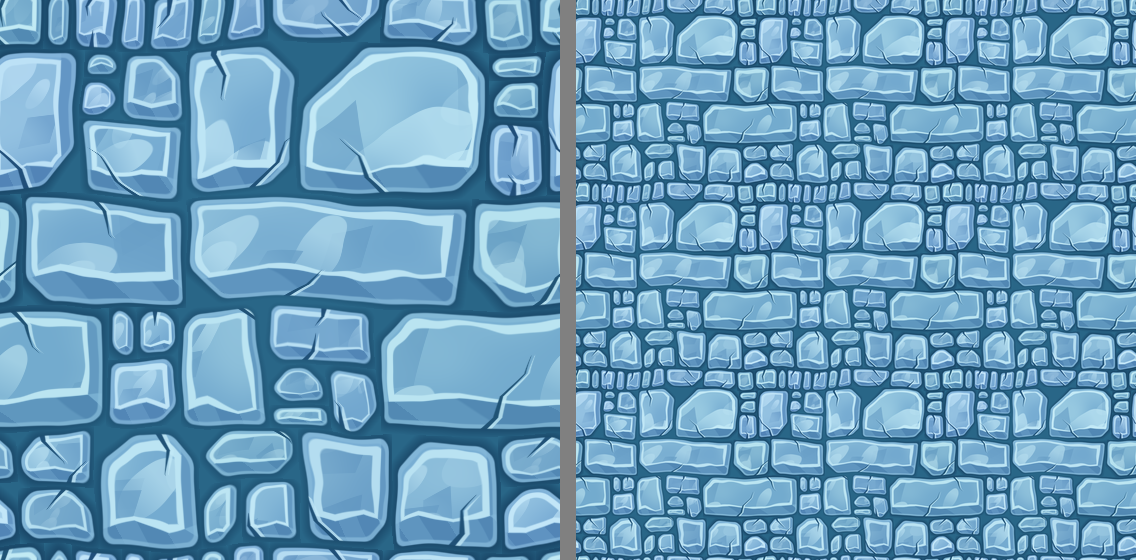
Left, the tile; right, the same tile 3 across and 3 down.
Reproduce this texture procedurally as a Shadertoy shader.

```glsl
// Tiling wall of irregular, glossy ice-blue stones with bevels, facets and cracks.

float hash(vec2 p) {
    return fract(sin(dot(p, vec2(127.1, 311.7))) * 43758.5453);
}

// Value noise that wraps after a whole number of cells
float noise(vec2 p, float period) {
    vec2 i = floor(p), f = fract(p);
    f = f * f * (3.0 - 2.0 * f);
    vec2 a = mod(i, period), b = mod(i + 1.0, period);
    return mix(mix(hash(a), hash(vec2(b.x, a.y)), f.x),
               mix(hash(vec2(a.x, b.y)), hash(b), f.x), f.y);
}

float zigzag(float t) { return abs(fract(t) - 0.5) * 2.0; }

// Coverage of a shape whose inside is positive
float fill(float d) {
    float px = 1.0 / iResolution.y;
    return smoothstep(-px, px, d);
}

float smin(float a, float b, float k) {
    float h = max(k - abs(a - b), 0.0) / k;
    return min(a, b) - h * h * k * 0.25;
}

// Start, end and wrapped index of the uneven strip that holds x
vec3 strip(float x, float n, float seed) {
    x *= n;
    float i = floor(x);
    if (x < i + 0.6 * hash(vec2(mod(i, n), seed))) i -= 1.0;
    float start = i + 0.6 * hash(vec2(mod(i, n), seed));
    float end = i + 1.0 + 0.6 * hash(vec2(mod(i + 1.0, n), seed));
    return vec3(start / n, end / n, mod(i, n));
}

void mainImage(out vec4 fragColor, in vec2 fragCoord) {
    vec3 dark = vec3(0.10, 0.28, 0.41), teal = vec3(0.16, 0.40, 0.53);
    vec3 deep = vec3(0.32, 0.54, 0.70), mid = vec3(0.47, 0.69, 0.82);
    vec3 light = vec3(0.60, 0.80, 0.88), pale = vec3(0.76, 0.92, 0.96);

    // Gently bent courses
    vec2 uv = fragCoord / iResolution.xy;
    vec2 p = uv + 0.026 * (vec2(noise(uv * 5.0, 5.0), noise(uv * 5.0 + 2.5, 5.0)) - 0.5)
                + 0.009 * (vec2(noise(uv * 15.0, 15.0), noise(uv * 15.0 + 7.5, 15.0)) - 0.5);

    // Rows, then blocks, then random splits into smaller stones
    vec3 row = strip(p.y, 5.0, 3.7);
    vec3 block = strip(p.x, 3.0, 11.3 + row.z * 5.1);
    vec2 lo = vec2(block.x, row.x), hi = vec2(block.y, row.y);
    vec2 id = vec2(block.z, row.z) + 1.0;
    for (int k = 0; k < 3; k++) {
        vec2 extent = hi - lo;
        if (max(extent.x, extent.y) < 0.11 || hash(id + 0.37) > 0.64) break;
        vec2 cut = mix(lo, hi, mix(0.35, 0.65, hash(id + 3.1)));
        bool wide = extent.x > extent.y;
        bool after = wide ? p.x > cut.x : p.y > cut.y;
        if (wide) { if (after) lo.x = cut.x; else hi.x = cut.x; }
        else      { if (after) lo.y = cut.y; else hi.y = cut.y; }
        id += after ? vec2(17.0, 5.0) : vec2(7.0, 23.0);
    }
    vec2 size = hi - lo, local = p - lo, unit = local / size;
    float small = min(size.x, size.y), scale = clamp(small / 0.18, 0.35, 1.0);
    float tone = hash(id + 8.8);

    // Outline: four tilted sides (left, right, bottom, top) with chopped corners
    vec4 tilt = (vec4(hash(id + 1.1), hash(id + 2.2), hash(id + 3.3), hash(id + 4.4)) - 0.5) * 0.15 * small;
    vec4 side = vec4(local, size - local).xzyw - 0.006 - abs(tilt) * 0.5 - tilt * (unit.yyxx - 0.5);
    float depth = smin(smin(side.x, side.y, 0.014), smin(side.z, side.w, 0.014), 0.014);
    for (int k = 0; k < 4; k++) {
        float chop = pow(hash(id + 5.5 + float(k)), 3.0) * 0.45 * small;
        float corner = (k < 2 ? side.x : side.y) + (k % 2 == 0 ? side.z : side.w);
        depth = smin(depth, (corner - chop) * 0.7, 0.009);
    }

    // Mortar
    float depthTone = noise(uv * 4.0, 4.0) * 0.9 - depth * 45.0 - 0.1;
    vec3 color = mix(dark, teal, clamp(depthTone, 0.0, 1.0));

    // Bevels: shaded, faceted bottom, thin right side and a lighter outer lip
    float wobble = noise(local * 26.0 + id * 9.0, 256.0);
    float bevel = small * (0.11 + 0.13 * hash(id + 6.6))
                + 0.016 * scale * (zigzag(unit.x * 1.5 + tone) - 0.5) + 0.006 * wobble;
    float bottom = side.z - bevel;
    float right = side.y - scale * (0.012 + 0.018 * hash(id + 7.7));
    float face = min(min(bottom, right), depth - scale * (0.007 + 0.008 * wobble));
    float facet = fill((fract(unit.x * 2.0 + unit.y * 1.2 + tone) - 0.5) * 0.1);
    vec3 stone = mix(mid, deep, fill(right - bottom) * (0.65 + 0.35 * facet) * fill(-bottom));
    stone = mix(stone, deep, 0.55 * fill(-right) * fill(bottom));
    stone = mix(stone, mix(mid, light, 0.4), 0.75 * fill(0.006 * scale + 0.003 * wobble - depth));

    // Front face: cool gradient framed by an uneven bright edge
    float gradient = noise(local * 8.0 + id * 3.0, 256.0) * 0.7 + unit.x * 0.25 + (1.0 - unit.y) * 0.35;
    vec3 front = mix(light, mid, smoothstep(0.25, 0.95, gradient));

    // Glossy ovals and angular planes inside the face
    for (int k = 0; k < 5; k++) {
        vec2 key = id + float(k) * 2.7;
        vec2 d = local - size * vec2(hash(key + 0.2), hash(key + 0.6));
        float a = 0.4 + 0.9 * hash(key + 1.9);
        d = mat2(cos(a), -sin(a), sin(a), cos(a)) * d;
        float radius = small * (0.18 + 0.27 * hash(key + 2.3));
        bool glossy = k % 2 == 0;
        float shape = radius - (glossy ? length(d * vec2(0.8, 1.8)) + 0.012 * wobble
                                       : abs(d.x) * 0.9 + abs(d.y) * 1.5);
        float fade = 0.25 + 0.45 * clamp(0.5 + d.x / radius, 0.0, 1.0);
        front = mix(front, glossy ? pale : mix(mid, deep, 0.35), fill(shape) * fade);
    }
    front = mix(front, deep, 0.42 * tone * tone + 0.2 * (1.0 - scale));
    float edge = scale * (0.002 + 0.014 * noise(local * 17.0 + id * 5.0, 256.0) + 0.004 * unit.y);
    front = mix(front, mix(pale, light, 0.35 * tone), fill(edge - face));
    stone = mix(stone, front, fill(face));

    // Tapering cracks from the top and bottom, each with a bright lip
    for (int k = 0; k < 2; k++) {
        vec2 key = id + 13.0 + float(k) * 4.3;
        if (small < 0.08 || hash(key) > 0.6) continue;
        float run = k == 0 ? size.y - local.y : local.y;
        float reach = size.y * mix(0.3, 0.65, hash(key + 1.3));
        float across = local.x - size.x * mix(0.25, 0.75, hash(key + 2.1))
                     - run * (hash(key + 3.5) * 2.4 - 1.2) - 0.014 * (zigzag(run * 13.0 + tone) - 0.5);
        float width = 0.006 * (1.0 - run / reach);
        stone = mix(stone, pale, 0.8 * fill(width * 1.3 - abs(across - 0.006)) * fill(reach - run));
        stone = mix(stone, mix(dark, teal, 0.4), fill(width - abs(across)) * fill(reach - run));
    }

    // Some stones lean towards violet
    stone += vec3(0.0, -0.025, 0.02) * hash(id + 9.9);
    fragColor = vec4(mix(color, stone, fill(depth)), 1.0);
}
```
